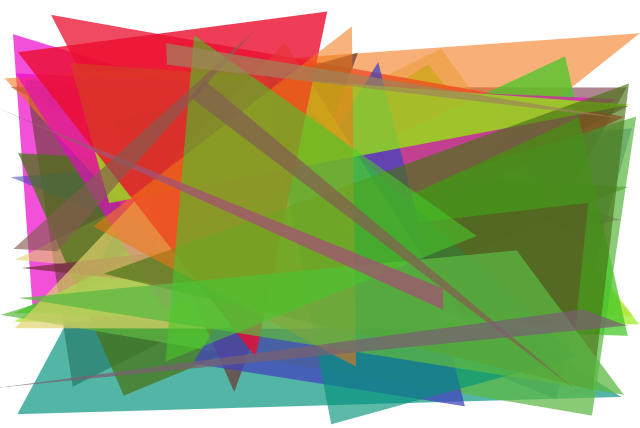
Reproduce this background procedurally as a Shadertoy shader.

```glsl
// Translucent, hard-edged random triangles piled up on white paper.

const int COLOURS = 12;
const int WIDE = 24;        // large triangles, two per colour
const int SLIVERS = 5;      // thin muted shards on top
const float GOLDEN_ANGLE = 2.39996;
const float GOLDEN_RATIO = 0.61803;
const float THIRD_TURN = 2.09440;
const vec3 SHARD_TINT = vec3(0.54, 0.42, 0.34);

// Paints ordered from the bottom of the canvas to the top.
const vec3 PAINT[COLOURS] = vec3[COLOURS](
    vec3(0.00, 0.57, 0.48),  // teal
    vec3(0.36, 0.72, 0.26),  // leaf green
    vec3(0.26, 0.26, 0.74),  // blue
    vec3(0.28, 0.45, 0.08),  // forest
    vec3(0.42, 0.24, 0.22),  // brown
    vec3(0.58, 0.92, 0.05),  // lime
    vec3(0.28, 0.78, 0.16),  // green
    vec3(0.88, 0.82, 0.42),  // khaki
    vec3(0.95, 0.46, 0.08),  // orange
    vec3(0.46, 0.18, 0.24),  // maroon
    vec3(0.92, 0.05, 0.18),  // red
    vec3(0.93, 0.02, 0.78)   // magenta
);

float hash(vec2 p) {
    return fract(sin(dot(p, vec2(12.9898, 78.233))) * 43758.5453);
}

float cross2(vec2 a, vec2 b) {
    return a.x * b.y - a.y * b.x;
}

// Signed distance to the line a-b, positive on its left.
float edgeDistance(vec2 p, vec2 a, vec2 b) {
    return cross2(b - a, p - a) / max(length(b - a), 1e-4);
}

// Coverage of a triangle of either winding, smoothed over one pixel.
float triangle(vec2 p, vec2 a, vec2 b, vec2 c, float pixel) {
    float winding = sign(cross2(b - a, c - a));
    float inside = min(winding * edgeDistance(p, a, b),
                   min(winding * edgeDistance(p, b, c),
                       winding * edgeDistance(p, c, a)));
    return clamp(inside / pixel + 0.5, 0.0, 1.0);
}

// Corner near the canvas border, pulled towards the home of its triangle.
vec2 corner(float id, float index, float turn, vec2 home, vec2 pull) {
    vec2 seed = vec2(id, index + 1.0);
    float angle = turn + index * THIRD_TURN + (hash(seed) - 0.5) * 0.9;
    vec2 dir = vec2(cos(angle), sin(angle));
    dir /= max(abs(dir.x), abs(dir.y));
    dir = sign(dir) * pow(abs(dir), vec2(0.58));  // crowd the canvas corners
    float reach = mix(0.93, 1.0, hash(seed + 37.0));
    return mix(0.5 + 0.5 * reach * dir, home, pull);
}

void mainImage(out vec4 fragColor, in vec2 fragCoord) {
    float pixel = 1.0 / iResolution.y;
    vec2 canvas = vec2(iResolution.x * pixel, 1.0);
    vec2 p = fragCoord * pixel;
    vec3 colour = vec3(1.0);

    for (int i = 0; i < WIDE + SLIVERS; i++) {
        float id = float(i);

        // Step through the paints so that neighbours in the pile differ.
        int paint = (i * 5 + COLOURS - 1) % COLOURS;
        vec3 tint = PAINT[paint];
        vec2 home = vec2(fract(id * GOLDEN_RATIO + 0.3),
                         float(paint) / float(COLOURS - 1));

        // Every other triangle of the upper round is tall, the rest are wide.
        bool tall = i >= COLOURS && i < WIDE && i % 2 == 1;
        vec2 pull = tall ? vec2(0.5, 0.16) : vec2(0.0, 0.26);

        // Golden-angle turns spread the corners; later rounds point opposite.
        float turn = id * GOLDEN_ANGLE + float(i / COLOURS) * THIRD_TURN * 0.5;
        vec2 a = canvas * corner(id, 0.0, turn, home, pull);
        vec2 b = canvas * corner(id, 1.0, turn, home, pull);
        vec2 c = canvas * corner(id, 2.0, turn, home, pull);

        if (i >= WIDE) {
            // Shards keep two corners close together.
            c = mix(b, c, 0.07);
            tint = mix(tint, SHARD_TINT, 0.75);
        } else if (i >= COLOURS && !tall) {
            // Wide triangles of the upper round are narrowed.
            c = mix(c, b, 0.6 * hash(vec2(id, 5.0)));
        }

        float opacity = mix(0.55, 0.82, hash(vec2(id, 9.0)));
        colour = mix(colour, tint, opacity * triangle(p, a, b, c, pixel));
    }

    fragColor = vec4(colour, 1.0);
}
```
